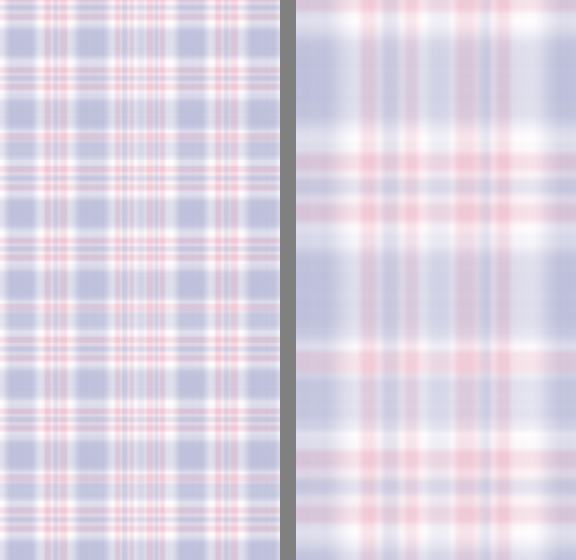
Left: the whole. Right: its middle third, enlarged.
Reproduce this pattern procedurally as a Shadertoy shader.

```glsl
#define THREADS 256.0            // threads across the canvas width
#define SETT 156.0               // threads in one repeat
#define SETT_START vec2(36.0, 56.0)
#define STREAK 0.20              // uneven dye from thread to thread
#define WHITE vec3(0.995, 0.985, 0.992)
#define BLUE vec3(0.735, 0.745, 0.855)
#define PINK vec3(0.925, 0.735, 0.800)

const int BANDS = 14;

// Each band: centre and half width in threads, dye strength (+ blue, - pink)
const vec3 WARP[BANDS] = vec3[BANDS](
    vec3(15.0, 11.0, -0.30), vec3(7.5, 2.6, -0.75), vec3(15.0, 2.2, 0.60),
    vec3(22.0, 3.2, -0.75), vec3(48.0, 14.5, 0.95), vec3(78.0, 9.0, -0.25),
    vec3(71.5, 2.3, -0.65), vec3(78.0, 2.5, 0.65), vec3(84.5, 1.8, -0.60),
    vec3(93.0, 3.2, 0.40), vec3(107.0, 8.5, -0.30), vec3(101.0, 3.0, -0.70),
    vec3(107.0, 1.8, 0.55), vec3(112.5, 2.0, -0.70));

const vec3 WEFT[BANDS] = vec3[BANDS](
    vec3(15.5, 11.0, -0.30), vec3(8.0, 2.5, -0.75), vec3(15.5, 2.3, 0.70),
    vec3(23.5, 2.7, -0.75), vec3(48.0, 13.5, 0.95), vec3(69.0, 3.4, -0.75),
    vec3(80.5, 7.5, 0.80), vec3(89.0, 1.2, 0.25), vec3(107.0, 11.0, -0.30),
    vec3(98.5, 2.6, -0.75), vec3(107.0, 2.4, 0.70), vec3(115.5, 2.5, -0.75),
    vec3(31.0, 1.2, 0.20), vec3(61.0, 1.2, 0.20));

// Wide blue band shared by both directions
const vec3 BLUE_BLOCK = vec3(139.0, 13.5, 0.95);

float hash(float n) {
    return fract(sin(n * 12.9898) * 43758.5);
}

// Smooth noise along one axis, repeating with the sett
float threadNoise(float t, float seed) {
    float i = floor(t), f = t - i;
    float a = hash(mod(i, SETT) + seed);
    float b = hash(mod(i + 1.0, SETT) + seed);
    return mix(a, b, f * f * (3.0 - 2.0 * f)) - 0.5;
}

vec3 dye(vec3 yarn, vec3 band, float t, float streak) {
    float d = abs(mod(t - band.x + 0.5 * SETT, SETT) - 0.5 * SETT);
    float soft = 0.6 + 0.3 * band.y;
    float cover = 1.0 - smoothstep(band.y - soft, band.y + soft, d);
    vec3 tint = band.z > 0.0 ? BLUE : PINK;
    return mix(yarn, tint, cover * clamp(abs(band.z) + streak, 0.0, 1.0));
}

vec3 stripes(float t, vec3 bands[BANDS], float seed, float pixel) {
    float visible = 1.0 - smoothstep(1.0, 3.0, pixel);
    float streak = STREAK * visible * threadNoise(t, seed);
    vec3 yarn = WHITE;
    for (int i = 0; i < BANDS; i++) yarn = dye(yarn, bands[i], t, streak);
    yarn = dye(yarn, BLUE_BLOCK, t, streak);
    return yarn + 0.12 * streak;
}

void mainImage(out vec4 fragColor, in vec2 fragCoord) {
    float pixel = THREADS / iResolution.x;
    vec2 fromTop = vec2(fragCoord.x, iResolution.y - fragCoord.y);
    vec2 thread = fromTop * pixel - SETT_START;

    // Warp and weft show equally in the weave
    vec3 warp = stripes(thread.x, WARP, 3.0, pixel);
    vec3 weft = stripes(thread.y, WEFT, 217.0, pixel);
    fragColor = vec4(clamp(0.5 * (warp + weft), 0.0, 1.0), 1.0);
}
```
